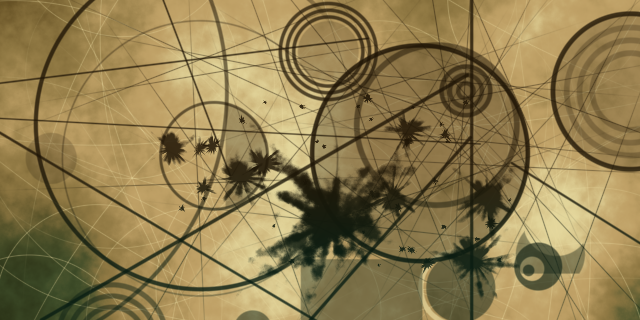
Give the GLSL for this background, as a Shadertoy shader.

```glsl
#define LIGHT_SCRATCHES 54
#define DARK_SCRATCHES 44
#define SPECKS 36
#define GRAIN 0.3
#define BASE_TONE 0.7
#define INK_TOP vec3(0.12, 0.08, 0.02)
#define INK_LOW vec3(0.03, 0.11, 0.07)
#define PALE vec3(0.91, 0.85, 0.62)

float pixel; // one pixel in canvas units
float ink;   // light left after dark shapes
float chalk; // coverage of pale marks

float rnd(float n) { return fract(sin(n * 12.99) * 43758.5); }
vec2 rnd2(float n) { return vec2(rnd(n), rnd(n + 0.37)); }
float hash(vec2 p) { return rnd(dot(p, vec2(1, 57.3))); }

float noise(vec2 p) {
  vec2 i = floor(p), f = fract(p), e = vec2(1, 0);
  f = f * f * (3.0 - 2.0 * f);
  return mix(mix(hash(i), hash(i + e), f.x),
             mix(hash(i + e.yx), hash(i + e.xx), f.x), f.y);
}

float fbm(vec2 p) {
  float sum = 0.0, amp = 0.5;
  for (int i = 0; i < 5; i++) {
    sum += amp * noise(p);
    p = mat2(1.6, 1.2, -1.2, 1.6) * p + 7.3;
    amp *= 0.5;
  }
  return sum;
}

float cover(float d) { return 1.0 - smoothstep(-pixel, pixel, d); }
float stroke(float d, float width) { return cover(abs(d) - width); }
float circle(vec2 p, float x, float y, float r) { return length(p - vec2(x, y)) - r; }
void darken(float mask, float amount) { ink *= 1.0 - mask * amount; }

float glow(vec2 p, float x, float y, float size) {
  vec2 q = (p - vec2(x, y)) / size;
  return exp(-dot(q, q));
}

void line(vec2 p, vec2 a, vec2 b, float width) {
  vec2 q = p - a, d = b - a;
  darken(stroke(length(q - d * clamp(dot(q, d) / dot(d, d), 0.0, 1.0)), width), 0.8);
}

// Ragged blot with radial spikes
void splat(vec2 p, float x, float y, float r) {
  vec2 c = vec2(x, y), q = p - c;
  float d = length(q) + 0.0001;
  float spike = noise(q / d * 6.0 + c * 37.0);
  float edge = d / (r * (0.55 + 1.1 * spike * spike)) + 1.6 * (fbm(p * 28.0) - 0.5);
  darken(1.0 - smoothstep(0.55, 1.25, edge), 0.85);
}

// Stained paper
float paperTone(vec2 p) {
  float t = BASE_TONE + GRAIN * (fbm(p * 5.0) + 0.5 * fbm(p * 34.0) - 0.72);
  t += 0.25 * glow(p, 0.8, 0.14, 0.26) + 0.3 * glow(p, 1.72, 0.29, 0.22);
  t += 0.17 * glow(p, 0.72, 0.72, 0.3) + 0.16 * glow(p, 0.9, 0.45, 0.2);
  t += 0.18 * glow(p, 1.62, 0.91, 0.17);
  t -= 0.42 * glow(p, 0.0, 0.08, 0.38) + 0.32 * glow(p, 0.0, 1.02, 0.28);
  t -= 0.25 * glow(p, 1.36, 1.02, 0.2) + 0.3 * glow(p, 2.02, 0.0, 0.2);
  return t;
}

vec3 paperColor(float t, float low) {
  vec3 shade = mix(vec3(0.38, 0.3, 0.13), vec3(0.24, 0.3, 0.16), low);
  vec3 c = mix(vec3(0.1, 0.1, 0.02), shade, clamp(t / 0.35, 0.0, 1.0));
  c = mix(c, vec3(0.56, 0.47, 0.26), smoothstep(0.32, 0.56, t));
  c = mix(c, vec3(0.75, 0.63, 0.4), smoothstep(0.52, 0.76, t));
  return mix(c, vec3(0.89, 0.84, 0.61), smoothstep(0.74, 1.0, t));
}

void scratches(vec2 p) {
  for (int i = 0; i < LIGHT_SCRATCHES; i++) {
    float k = float(i) + 1.0, bend = rnd(k + 0.7), turn = 6.28 * rnd(k + 0.5);
    vec2 q = p - rnd2(k) * vec2(2, 1);
    float r = 0.3 + 3.7 * bend * bend;
    float arc = length(q - r * vec2(cos(turn), sin(turn))) - r;
    chalk += stroke(arc, 0.0009) * 0.45 * smoothstep(0.9, 0.1, length(q));
  }
  for (int i = 0; i < DARK_SCRATCHES; i++) {
    float k = float(i) + 90.0, turn = 3.14 * rnd(k + 0.5);
    vec2 q = p - vec2(0.55, 0.2) - rnd2(k) * vec2(1.3, 0.65);
    float d = dot(q, vec2(-sin(turn), cos(turn)));
    darken(stroke(d, 0.0011), 0.6 * smoothstep(0.75, 0.05, length(q)));
  }
}

void geometry(vec2 p) {
  // Large left arcs and lens
  darken(stroke(circle(p, 0.628, 0.612, 0.516), 0.0065), 0.8 * smoothstep(1.08, 0.85, p.x));
  darken(stroke(circle(p, -0.13, 0.714, 0.839), 0.006), 0.55);
  darken(stroke(circle(p, 0.625, 0.505, 0.43), 0.0025), 0.35);
  float lens = circle(p, 0.669, 0.513, 0.167);
  darken(stroke(lens, 0.0045), 0.6);
  darken(cover(max(lens, 0.705 - p.x)), 0.28);
  darken(cover(circle(p, 0.16, 0.505, 0.08)), 0.2);
  // Main disc, right disc and nested rings
  float body = circle(p, 1.3125, 0.521, 0.337), side = circle(p, 1.971, 0.714, 0.243);
  float hub = circle(p, 1.456, 0.716, 0.0), coil = circle(p, 1.026, 0.839, 0.0);
  darken(cover(body), 0.28);
  darken(stroke(body, 0.007), 0.85);
  darken(stroke(circle(p, 1.365, 0.609, 0.25), 0.009), 0.5);
  darken(cover(side), 0.18);
  darken(stroke(side, 0.0075), 0.8);
  darken(cover(min(hub - 0.083, coil - 0.095)), 0.2);
  for (int i = 0; i < 3; i++) {
    float k = float(i);
    darken(stroke(hub - 0.024 - 0.026 * k, 0.007), 0.55);
    darken(stroke(coil - 0.108 - 0.021 * k, 0.0055), 0.72);
    darken(stroke(side + 0.043 + 0.04 * k, 0.009), 0.25);
    darken(stroke(circle(p, 0.35, -0.06, 0.1 + 0.035 * k), 0.008), 0.45);
  }
  // Lower panel, discs and crescent
  vec2 panel = abs(p - vec2(1.13, 0.09)) - vec2(0.19, 0.1);
  darken(cover(max(panel.x, panel.y)), 0.38);
  darken(cover(min(circle(p, 0.79, -0.03, 0.06), circle(p, 1.44, 0.1, 0.108))), 0.48);
  chalk += 0.7 * stroke(circle(p, 1.43, 0.1, 0.115), 0.008) * smoothstep(1.46, 1.36, p.x);
  float horn = max(circle(p, 1.72, 0.205, 0.108), -circle(p, 1.74, 0.305, 0.105));
  darken(cover(max(horn, 0.145 - p.y)), 0.38);
  float eye = max(circle(p, 1.682, 0.167, 0.075), -circle(p, 1.663, 0.16, 0.038));
  darken(cover(min(eye, circle(p, 1.652, 0.155, 0.018))), 0.62);
  // Ruled lines
  line(p, vec2(0.13, 0), vec2(1.46, 0.765), 0.0055);
  line(p, vec2(0.97, 0), vec2(1.47, 0.57), 0.005);
  line(p, vec2(0, 0.585), vec2(1, -0.01), 0.004);
  line(p, vec2(1.474, 0), vec2(1.474, 1), 0.005);
  line(p, vec2(0, 0.74), vec2(1.15, 0.88), 0.0025);
  line(p, vec2(0, 0.63), vec2(1.5, 0.55), 0.002);
  line(p, vec2(0.51, 1), vec2(0.72, 0.45), 0.0025);
  line(p, vec2(1.6, 0.49), vec2(2, 0.24), 0.0035);
}

void blots(vec2 p) {
  splat(p, 1.05, 0.31, 0.17);
  splat(p, 1.04, 0.3, 0.12);
  splat(p, 0.755, 0.445, 0.06);
  splat(p, 0.82, 0.49, 0.04);
  splat(p, 0.535, 0.535, 0.045);
  splat(p, 1.525, 0.38, 0.075);
  splat(p, 1.225, 0.39, 0.06);
  splat(p, 1.27, 0.59, 0.05);
  splat(p, 1.485, 0.18, 0.075);
  for (int i = 0; i < SPECKS; i++) {
    float k = float(i) + 200.0, size = rnd(k + 0.7);
    vec2 c = vec2(0.5, 0.15) + rnd2(k) * vec2(1.15, 0.55);
    splat(p, c.x, c.y, 0.006 + 0.022 * size * size);
  }
}

void mainImage(out vec4 fragColor, in vec2 fragCoord) {
  vec2 p = fragCoord / iResolution.y;
  pixel = 1.0 / iResolution.y;
  ink = 1.0;
  chalk = 0.0;
  scratches(p);
  geometry(p);
  blots(p);
  float low = smoothstep(0.55, 0.1, p.y);
  vec3 color = paperColor(paperTone(p), low);
  color = mix(color, PALE, min(chalk, 0.7));
  fragColor = vec4(mix(mix(INK_TOP, INK_LOW, low), color, ink), 1);
}
```
